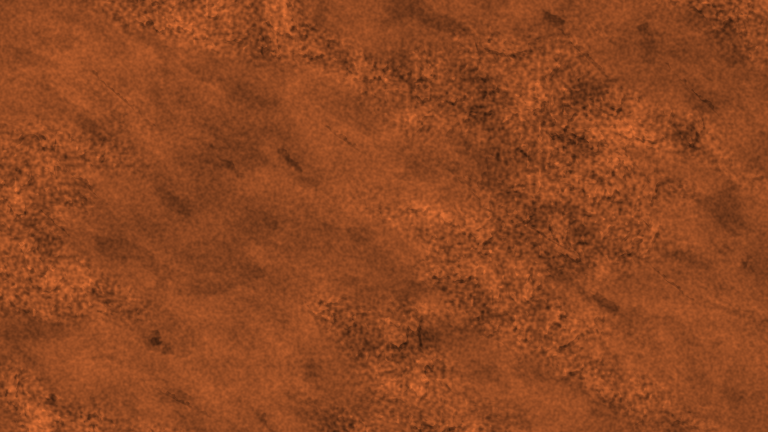
This texture is drawn by a Shadertoy shader. Its source:

```glsl
vec2 hash2(vec2 p) {
    p = vec2(dot(p, vec2(127.1, 311.7)), dot(p, vec2(269.5, 183.3)));
    return fract(sin(p) * 43758.545);
}

vec2 gradientAt(vec2 cell) {
    float angle = 6.2832 * hash2(cell).x;
    return vec2(cos(angle), sin(angle));
}

float gradientNoise(vec2 p) {
    vec2 i = floor(p), f = fract(p);
    vec2 u = f * f * f * (f * (f * 6.0 - 15.0) + 10.0);
    vec2 e = vec2(1.0, 0.0);
    float bottom = mix(dot(gradientAt(i), f), dot(gradientAt(i + e.xy), f - e.xy), u.x);
    float top = mix(dot(gradientAt(i + e.yx), f - e.yx), dot(gradientAt(i + e.xx), f - e.xx), u.x);
    return mix(bottom, top, u.y);
}

float fbm(vec2 p, int octaves, float gain) {
    float sum = 0.0, amplitude = 1.0;
    for (int i = 0; i < octaves; i++) {
        sum += amplitude * gradientNoise(p);
        p = mat2(1.6, 1.2, -1.2, 1.6) * p + 17.3;
        amplitude *= gain;
    }
    return sum;
}

vec2 rotate(vec2 p, float angle) {
    float c = cos(angle), s = sin(angle);
    return vec2(c * p.x + s * p.y, c * p.y - s * p.x);
}

// Raised flakes of crust
float crust(vec2 p) {
    return smoothstep(0.12, 0.32, fbm(p * 15.0 + 61.0, 4, 0.6));
}

// Scattered gouges and hairline cracks, mostly falling to the right
float gouges(vec2 p) {
    float fray = fbm(p * 32.0 + 9.0, 3, 0.6);
    float dark = 0.0;
    for (int i = 0; i < 26; i++) {
        vec2 place = hash2(vec2(float(i), 4.7));
        vec2 shape = hash2(vec2(float(i), 12.3));
        vec2 q = rotate(p - place * vec2(1.78, 1.0), -0.65 + 0.5 * (shape.y - 0.5));
        bool hairline = i % 3 == 0;
        vec2 size = hairline ? vec2(0.06 + 0.06 * shape.x, 0.004)
                             : vec2(0.018 + 0.035 * shape.x, 0.007 + 0.011 * shape.y);
        q.y += 0.008 * fray;
        float d = length(q / size) + 1.1 * fray;
        dark = max(dark, smoothstep(1.15, 0.2, d) * (hairline ? 0.55 : 0.5 + 0.5 * shape.y));
    }
    return dark;
}

void mainImage(out vec4 fragColor, in vec2 fragCoord) {
    vec2 p = fragCoord / iResolution.y;
    vec2 warped = p + 0.03 * vec2(gradientNoise(p * 6.0), gradientNoise(p * 6.0 + 40.0));
    vec2 flow = rotate(warped, -0.4);

    // Bands of broken ground between smoother areas
    float rough = smoothstep(-0.15, 0.3, fbm(flow * vec2(1.6, 4.0) + 3.0, 3, 0.5));

    // Broad clouds, mottling and sandy grain
    float tone = 0.558 + 0.1 * fbm(warped * 3.0, 2, 0.5);
    tone += (0.09 + 0.08 * rough) * fbm(flow * vec2(8.0, 12.0), 5, 0.7);
    tone += (0.1 + 0.14 * rough) * gradientNoise(p * 95.0);
    tone += 0.07 * gradientNoise(rotate(p, 0.7) * 150.0);

    // Flakes lit from above, with shadow under their lower edges
    float flake = crust(warped);
    float overhang = max(crust(warped + vec2(-0.004, 0.009)) - flake, 0.0);
    tone += rough * (0.075 * flake - 0.1 * overhang);

    // Stains, pits and gouges
    tone -= 0.07 * smoothstep(0.12, 0.4, fbm(flow * vec2(7.0, 13.0) + 23.0, 4, 0.55));
    tone -= 0.13 * rough * smoothstep(0.3, 0.55, gradientNoise(warped * 48.0));
    tone -= 0.19 * gouges(p);

    // Bright crumbs
    tone += 0.11 * rough * smoothstep(0.3, 0.5, gradientNoise(p * 70.0 + 31.0));

    vec3 rust = vec3(1.0, 0.507, 0.243);
    fragColor = vec4(rust * clamp(tone, 0.2, 0.86), 1.0);
}
```
